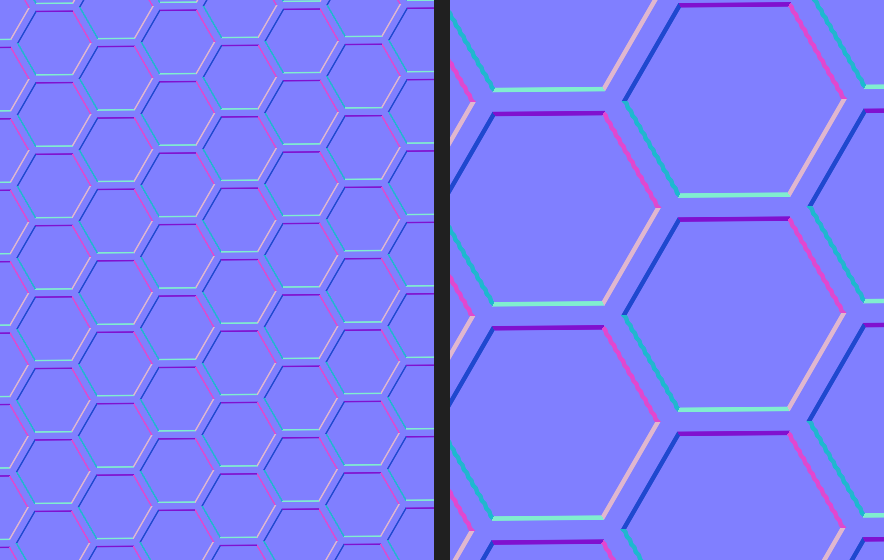
Left: the whole. Right: its middle third, enlarged.
This texture map is drawn by a WebGL 2 fragment shader. Its source:

```glsl
#version 300 es
precision highp float;
// Normal map of flat hexagonal tiles in staggered columns, each rimmed by a thin groove.
// The nearest tile centre comes from two interleaved grids; the groove is coloured
// by encoding the normal of whichever of the six sides is closest.
uniform vec2 u_resolution;
out vec4 fragColor;

// Offset from the nearest tile centre, with a vertical pitch of one
vec2 hexOffset(vec2 p) {
    vec2 period = vec2(sqrt(3.0), 1.0);
    vec2 even = p - period * round(p / period);
    vec2 shifted = p - 0.5 * period;
    vec2 odd = shifted - period * round(shifted / period);
    return dot(even, even) < dot(odd, odd) ? even : odd;
}

// Unit direction of the hexagon side facing the point
vec2 sideDirection(vec2 p) {
    float sector = radians(60.0);
    float angle = (floor(atan(p.y, p.x) / sector) + 0.5) * sector;
    return vec2(cos(angle), sin(angle));
}

void main() {
    // Canvas heights to tile pitches, with a very slight skew of the lattice
    float pitch = 0.12754;
    vec2 p = (gl_FragCoord.xy / u_resolution.y - vec2(0.097, 0.9232)) / pitch;
    p -= vec2(0.0025 * p.y, 0.0085 * p.x);
    float pixel = 1.0 / (u_resolution.y * pitch);

    vec2 local = hexOffset(p);
    vec2 side = sideDirection(local);
    float across = dot(local, side) - 0.444;
    float along = dot(local, vec2(-side.y, side.x));

    // Fine stepped grain on the two falling diagonals
    float falling = step(0.2, side.x * side.y);
    float grain = falling * sin(along * 150.0);
    across += 0.002 * grain;

    // Groove coverage and its encoded slope
    float groove = 1.0 - smoothstep(-0.5 * pixel, 0.5 * pixel, abs(across) - 0.0107);
    vec3 slope = vec3(side.x, -side.y, 0.0) * (0.87 - 0.06 * grain);
    vec3 grooveColor = vec3(0.5 + 0.5 * slope.xy, 0.81);
    vec3 flatColor = vec3(0.502, 0.498, 1.0);

    fragColor = vec4(mix(flatColor, grooveColor, groove), 1.0);
}
```
